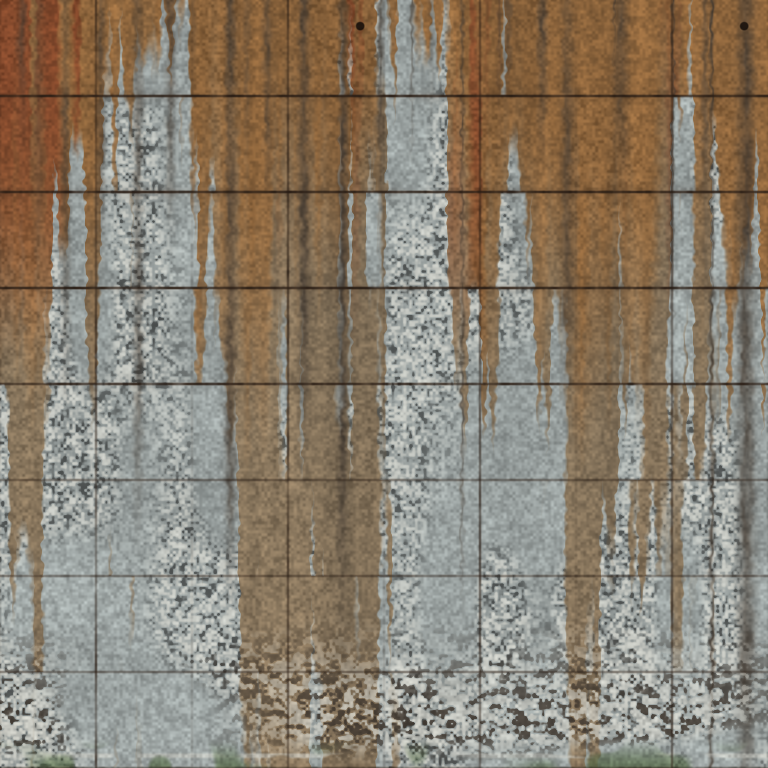
This texture is drawn by a Shadertoy shader. Its source:

```glsl
// Weathered concrete wall of 8 by 8 panels with rust and soot running down it.

const float PANELS = 8.0;
const int SOOT_RUNS = 26;

const vec3 CONCRETE = vec3(0.61, 0.64, 0.635);
const vec3 CHALK    = vec3(0.76, 0.76, 0.73);
const vec3 TAN      = vec3(0.53, 0.45, 0.345);
const vec3 RUST     = vec3(0.56, 0.385, 0.21);
const vec3 RED_RUST = vec3(0.50, 0.23, 0.12);
const vec3 SOOT     = vec3(0.27, 0.235, 0.20);
const vec3 JOINT    = vec3(0.17, 0.12, 0.085);
const vec3 MOSS     = vec3(0.32, 0.40, 0.26);

float hash(vec2 p) {
    vec3 q = fract(p.xyx * 0.1031);
    q += dot(q, q.yzx + 33.33);
    return fract((q.x + q.y) * q.z);
}

float noise(vec2 p) {
    vec2 cell = floor(p), f = fract(p);
    f = f * f * (3.0 - 2.0 * f);
    return mix(mix(hash(cell), hash(cell + vec2(1, 0)), f.x),
               mix(hash(cell + vec2(0, 1)), hash(cell + vec2(1, 1)), f.x), f.y);
}

// Noise drawn out vertically, in three widths
float streaks(vec2 p, float seed) {
    return 0.50 * noise(vec2(p.x * 24.0 + seed, p.y * 0.8))
         + 0.30 * noise(vec2(p.x * 58.0 + seed, p.y * 1.6))
         + 0.20 * noise(vec2(p.x * 140.0 + seed, p.y * 4.0));
}

// Rust stain coverage: nearly full at the top, narrow runs at the bottom
float stainCover(vec2 p) {
    float row = floor(p.y * PANELS);
    float perRow = noise(vec2(p.x * 34.0, row * 7.0 + 50.0)) - 0.5;
    float threshold = 0.63 - 0.13 * p.y - 0.25 * p.y * p.y;
    return smoothstep(-0.025, 0.035, streaks(p, 11.0) + 0.10 * perRow - threshold);
}

// Dark runs with scattered position, width, length and strength
float sootCover(vec2 p) {
    float cover = 0.0;
    for (int i = 0; i < SOOT_RUNS; i++) {
        float id = float(i);
        float center = (id + hash(vec2(id, 3.0))) / float(SOOT_RUNS);
        float width = mix(0.002, 0.011, pow(hash(vec2(id, 7.0)), 2.0));
        float end = 1.0 - mix(0.15, 1.15, pow(hash(vec2(id, 13.0)), 1.5));
        float strength = mix(0.35, 0.95, hash(vec2(id, 19.0)));
        float d = (p.x - center) / width;
        float fade = smoothstep(end - 0.05, end + 0.22, p.y);
        cover = max(cover, strength * fade * exp(-d * d));
    }
    return cover * mix(0.5, 1.1, noise(p * vec2(150.0, 30.0)));
}

// Antialiased line at distance d
float line(float d, float halfWidth, float px) {
    return 1.0 - smoothstep(halfWidth - px, halfWidth + px, abs(d));
}

float jointDistance(float t) {
    return (fract(t * PANELS + 0.5) - 0.5) / PANELS;
}

vec3 concrete(vec2 p, float grain) {
    float mottling = noise(p * 9.0) * 0.6 + noise(p * 31.0) * 0.4;
    vec3 color = CONCRETE * mix(0.88, 1.07, mottling);
    float patches = smoothstep(0.50, 0.75, noise(p * vec2(17.0, 5.0) + 40.0));
    color = mix(color, CHALK, patches * smoothstep(0.4, 0.7, grain) * 0.7);
    return color * (1.0 - 0.4 * patches * smoothstep(0.42, 0.2, grain));
}

vec3 stainColor(vec2 p) {
    float tone = streaks(p, 71.0);
    float rusty = smoothstep(0.50, 0.95, p.y + (tone - 0.5) * 0.9);
    vec3 color = mix(TAN, RUST, rusty) * mix(0.78, 1.18, streaks(p, 133.0));
    float left = 0.25 * smoothstep(0.14, 0.03, p.x);
    float red = smoothstep(0.60, 0.78, streaks(p, 207.0) + left);
    return mix(color, RED_RUST, red * smoothstep(0.5, 0.9, p.y) * 0.8);
}

// Crumbled surface and moss along the foot of the wall
vec3 wornFoot(vec3 color, vec2 p, float grain) {
    float band = smoothstep(0.0, 0.05, p.y) * smoothstep(0.21, 0.06, p.y);
    float worn = band * smoothstep(0.38, 0.65, noise(p * vec2(6.0, 13.0) + 5.0));
    float crumbs = 0.55 * grain + 0.45 * noise(p * vec2(75.0, 150.0));
    color = mix(color, CHALK, worn * smoothstep(0.47, 0.58, crumbs) * 0.75);
    color = mix(color, SOOT, worn * smoothstep(0.46, 0.35, crumbs) * 0.85);
    float rim = line(p.y - 0.016, 0.003, 0.002) * smoothstep(0.4, 0.6, noise(p * 30.0));
    float moss = smoothstep(0.04, 0.0, p.y) * smoothstep(0.55, 0.7, noise(p * 24.0 + 9.0));
    return mix(mix(color, CHALK, rim * 0.6), MOSS, moss * 0.7);
}

void mainImage(out vec4 fragColor, in vec2 fragCoord) {
    vec2 uv = fragCoord / iResolution.xy;
    float px = 1.0 / iResolution.y;
    float grain = 0.6 * noise(uv * 260.0) + 0.4 * noise(uv * 125.0 + 17.0);

    // Ragged sideways shift roughens the edges of the runs
    vec2 ragged = uv + vec2((noise(uv * vec2(150.0, 110.0)) - 0.5) * 0.006, 0.0);
    vec3 color = concrete(uv, grain);
    color = mix(color, stainColor(ragged), stainCover(ragged) * 0.93);
    color = mix(color, SOOT, clamp(sootCover(ragged), 0.0, 0.9));
    color = wornFoot(color, uv, grain);

    // Joints: level ones darken upward, every second upright one is strong
    vec2 d = vec2(jointDistance(uv.x), jointDistance(uv.y));
    float chips = mix(0.65, 1.1, noise(uv * 90.0));
    float level = mix(0.48, 0.92, smoothstep(0.38, 0.55, uv.y)) * step(uv.y, 0.95);
    float odd = mod(floor(uv.x * PANELS + 0.5), 2.0);
    float upright = mix(0.12, 0.65, odd) * mix(0.5, 1.1, noise(uv * vec2(8.0, 14.0)));
    float halo = exp(-abs(d.y) * 190.0) * level * 0.35 * smoothstep(0.3, 0.7, uv.y);
    color = mix(color, JOINT, halo * noise(uv * vec2(45.0, 8.0)));
    color = mix(color, JOINT, line(d.y, 0.0016, px) * level * chips);
    color = mix(color, JOINT, line(d.x, 0.0016, px) * upright * chips);

    // Two bolt holes near the top
    vec2 bolt = vec2((fract(uv.x * 2.0 - 0.438) - 0.5) * 0.5, uv.y - 0.966);
    color = mix(color, JOINT * 0.5, line(length(bolt), 0.0055, px) * 0.9);

    color *= 0.80 + 0.40 * grain;
    fragColor = vec4(clamp(color, 0.0, 1.0), 1.0);
}
```
